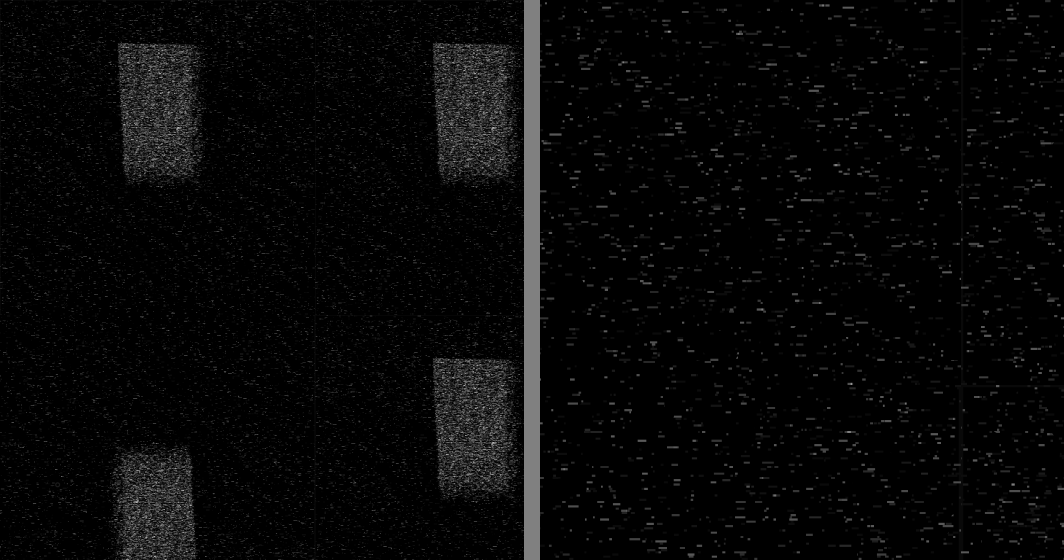
Left: the whole. Right: its middle third, enlarged.
A Shadertoy shader for this pattern:

```glsl
// Black tiles of sparse fine grain, each with a dim leaning block of dense grain; some tiles are half-turned.

const float TILE = 0.5625;            // tile side, in canvas heights
const float ROWS = 432.0;             // grain rows per tile
const int   SAMPLES = 3;              // samples per pixel side
const int   LAYERS = 3;               // overlaid dash layers
const float DASH_WIDTH = 1.8;         // cell width of the shortest layer, in rows
const float DASH_GROWTH = 2.0;        // added cell width per layer
const float SPARSE_DENSITY = 0.052;   // share of filled cells on the ground
const float BLOCK_DENSITY = 0.62;     // share of filled cells in the block
const float SPARSE_GAIN = 0.32;
const float BLOCK_GAIN = 0.38;
const float FLOOR_LIGHT = 0.04;
const float CLUMP_SCALE = 24.0;
const vec2  BLOCK_CORNER = vec2(0.373, 0.137);
const vec2  BLOCK_LEAN = vec2(0.05, 0.02);
const float BLOCK_RIGHT = 0.608;
const float STRIP_END = 0.665;
const vec2  BLOCK_FADE = vec2(0.51, 0.61);
const vec2  SPECK_CENTER = vec2(0.817, 0.461);
const float SPECK_RADIUS = 0.006;
const float SPECK_LIGHT = 0.12;
const float SEAM_LIGHT = 0.035;

float hash(vec2 p) {
    return fract(sin(dot(p, vec2(127.1, 311.7))) * 43758.5453);
}

float valueNoise(vec2 p) {
    vec2 i = floor(p), f = fract(p);
    f = f * f * (3.0 - 2.0 * f);
    return mix(mix(hash(i), hash(i + vec2(1, 0)), f.x),
               mix(hash(i + vec2(0, 1)), hash(i + vec2(1, 1)), f.x), f.y);
}

// Leaning block: crisp left and top, dim strip at the right, long fade below
float blockMask(vec2 p) {
    vec2 d = p - BLOCK_CORNER;
    float left = smoothstep(-0.004, 0.006, d.x - BLOCK_LEAN.x * d.y);
    float top = smoothstep(-0.002, 0.003, d.y - BLOCK_LEAN.y * d.x);
    float strip = 1.0 - 0.4 * smoothstep(-0.004, 0.004, p.x - BLOCK_RIGHT);
    float right = 1.0 - smoothstep(BLOCK_RIGHT, STRIP_END, p.x);
    float bottom = 1.0 - smoothstep(BLOCK_FADE.x, BLOCK_FADE.y, p.y);
    return left * top * strip * right * bottom;
}

// One layer of dashes with random start, length and brightness
float dashLayer(vec2 q, float width, float seed, float density, float gain, float aa) {
    float row = floor(q.y);
    float x = q.x / width + hash(vec2(row, seed));
    vec2 cell = vec2(floor(x), row) + seed * 17.0;
    float halfLength = mix(0.2, 0.48, hash(cell.yx * 1.31 + 5.3));
    float center = mix(halfLength, 1.0 - halfLength, hash(cell * 0.73 + 9.1));
    float along = (abs(fract(x) - center) - halfLength) * width;
    float across = abs(fract(q.y) - 0.5) - 0.5;
    float shape = (1.0 - smoothstep(-0.5 * aa, 0.5 * aa, along))
                * (1.0 - smoothstep(-0.5 * aa, 0.5 * aa, across));
    float level = hash(cell.yx * 0.87 + 2.7);
    return step(hash(cell), density) * shape * (FLOOR_LIGHT + gain * level * level);
}

// Grain of all layers, densest inside the block
float grain(vec2 local, float aa) {
    float block = blockMask(local);
    float clump = mix(0.45, 1.55, valueNoise(local * CLUMP_SCALE));
    float density = mix(SPARSE_DENSITY * clump, BLOCK_DENSITY, block);
    float gain = mix(SPARSE_GAIN, BLOCK_GAIN, block);
    float light = 0.0;
    for (int i = 0; i < LAYERS; i++) {
        float layer = float(i);
        light += dashLayer(local * ROWS, DASH_WIDTH + DASH_GROWTH * layer,
                           layer + 1.0, density, gain, aa);
    }
    return light;
}

// Light of the tiling at a point measured down from the top left, in tiles
float tileLight(vec2 p, float pixel) {
    vec2 id = mod(floor(p), 2.0);
    vec2 local = fract(p);
    if (id.x < 0.5 && id.y > 0.5) local = 1.0 - local;
    float aa = pixel * ROWS;
    float light = grain(local, aa);

    // Small ring-shaped speck
    float ring = abs(length(local - SPECK_CENTER) - SPECK_RADIUS);
    light += SPECK_LIGHT * (1.0 - smoothstep(0.0, 1.0 / ROWS + pixel, ring));

    // Faint seam along the first row and column
    float edge = min(local.x, local.y) * ROWS;
    return max(light, SEAM_LIGHT * (1.0 - smoothstep(1.0 - 0.5 * aa, 1.0 + 0.5 * aa, edge)));
}

void mainImage(out vec4 fragColor, in vec2 fragCoord) {
    float pixel = 1.0 / (iResolution.y * TILE);
    vec2 p = vec2(fragCoord.x, iResolution.y - fragCoord.y) * pixel;

    // Average a grid of samples so that thin grain stays soft
    float light = 0.0;
    for (int j = 0; j < SAMPLES; j++) {
        for (int i = 0; i < SAMPLES; i++) {
            vec2 offset = (vec2(i, j) + 0.5) / float(SAMPLES) - 0.5;
            light += tileLight(p + offset * pixel, pixel / float(SAMPLES));
        }
    }
    light /= float(SAMPLES * SAMPLES);
    fragColor = vec4(vec3(min(light, 1.0)), 1.0);
}
```
